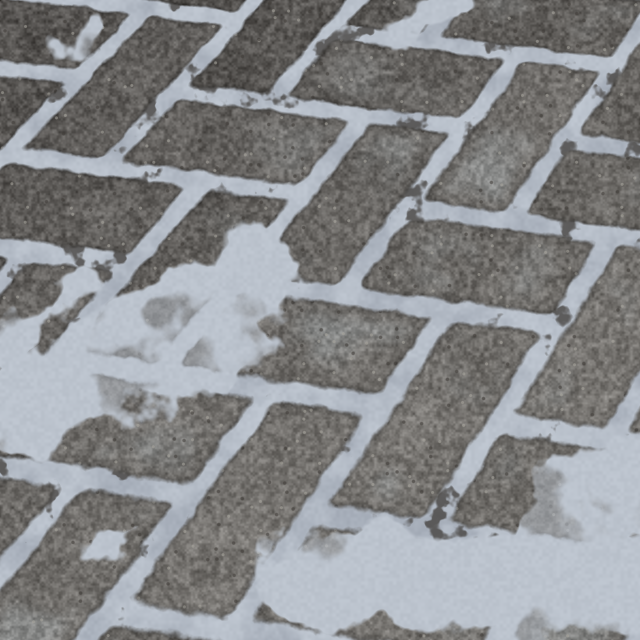
This texture is drawn by a WebGL 2 fragment shader. Its source:

```glsl
#version 300 es
precision highp float;
uniform vec2 u_resolution;
out vec4 outColor;

const vec3 SNOW = vec3(0.735, 0.765, 0.805);
const vec3 SNOW_SHADE = vec3(0.65, 0.68, 0.725);
const vec3 STONE_DARK = vec3(0.32, 0.31, 0.30);
const vec3 STONE_MID = vec3(0.46, 0.45, 0.435);
const vec3 FROST = vec3(0.56, 0.57, 0.57);
const vec3 DIRT = vec3(0.25, 0.235, 0.22);
const float HALF_JOINT = 0.095;

// Snow drifts: segment ends and radius
const int DRIFTS = 9;
const vec4 DRIFT_ENDS[DRIFTS] = vec4[](
  vec4(0.39, 0.43, 0.04, 0.63), vec4(0.33, 0.53, 0.11, 0.60),
  vec4(0.00, 0.55, 0.13, 0.44), vec4(0.99, 0.77, 0.87, 0.83),
  vec4(0.81, 0.90, 0.50, 0.91), vec4(0.84, 0.93, 1.00, 0.90),
  vec4(0.24, 0.81, 0.14, 0.86), vec4(0.15, 0.04, 0.125, 0.09),
  vec4(0.69, 0.00, 0.64, 0.05));
const float DRIFT_RADIUS[DRIFTS] = float[](
  0.070, 0.075, 0.030, 0.080, 0.080, 0.085, 0.014, 0.022, 0.028);

float hash(vec2 p) {
  vec3 q = fract(vec3(p.xyx) * 0.1031);
  q += dot(q, q.yzx + 33.33);
  return fract((q.x + q.y) * q.z);
}

float noise(vec2 p) {
  vec2 i = floor(p), f = fract(p);
  f = f * f * (3.0 - 2.0 * f);
  return mix(mix(hash(i), hash(i + vec2(1, 0)), f.x),
             mix(hash(i + vec2(0, 1)), hash(i + 1.0), f.x), f.y);
}

float fbm(vec2 p) {
  float sum = 0.0, amp = 0.533;
  for (int i = 0; i < 4; i++) {
    sum += amp * noise(p);
    p = mat2(1.6, 1.2, -1.2, 1.6) * p + 7.3;
    amp *= 0.5;
  }
  return sum;
}

// Perspective map from canvas (y down) to paving units
vec2 toPaving(vec2 p) {
  vec2 along = vec2(0.147, 0.0182) + 0.006 * p;
  vec2 across = vec2(-0.116, 0.110) + 0.04 * p;
  return inverse(mat2(along, across)) * (p - vec2(0.272, 0.1413));
}

// Herringbone of 2:1 bricks: xy = brick origin, zw = brick size
vec4 herringbone(vec2 g) {
  vec2 cell = floor(g);
  float k = mod(cell.x + cell.y, 4.0);
  bool flat_ = k < 1.5;
  vec2 size = flat_ ? vec2(2, 1) : vec2(1, 2);
  float second = mod(k, 2.0);
  return vec4(cell - second * (size - 1.0), size);
}

float roundBox(vec2 p, vec2 halfSize, float radius) {
  vec2 q = abs(p) - halfSize + radius;
  return length(max(q, 0.0)) + min(max(q.x, q.y), 0.0) - radius;
}

float capsule(vec2 p, vec2 a, vec2 b, float radius) {
  vec2 ab = b - a;
  float t = clamp(dot(p - a, ab) / dot(ab, ab), 0.0, 1.0);
  return length(p - a - ab * t) - radius;
}

float driftDistance(vec2 p) {
  float d = 1.0;
  for (int i = 0; i < DRIFTS; i++)
    d = min(d, capsule(p, DRIFT_ENDS[i].xy, DRIFT_ENDS[i].zw, DRIFT_RADIUS[i]));
  return d + 0.11 * (fbm(p * 15.0) - 0.5);
}

// Scattered round specks, one possible in each cell
float specks(vec2 p, float density) {
  vec2 cell = floor(p);
  vec2 center = 0.3 + 0.4 * vec2(hash(cell + 3.1), hash(cell + 8.7));
  float dotMask = 1.0 - smoothstep(0.1, 0.3, length(fract(p) - center));
  return dotMask * step(1.0 - density, hash(cell + 21.0));
}

vec3 stoneColor(vec2 p, vec2 id, float edge) {
  float light = smoothstep(-0.15, 0.95, 0.45 * p.x + 0.65 * p.y);
  vec3 color = mix(STONE_DARK, STONE_MID, light);
  color += 0.05 * (hash(id + 40.0) - 0.5) + 0.10 * (fbm(p * 18.0) - 0.5);
  float frost = smoothstep(0.48, 0.78, fbm(p * 8.0 + 4.0));
  frost *= smoothstep(0.0, 0.25, -edge) * smoothstep(0.4, 1.0, p.x + p.y);
  color = mix(color, FROST, 0.75 * frost);
  color += 0.17 * (noise(p * 150.0) - 0.5) + 0.09 * (noise(p * 300.0) - 0.5);
  color = mix(color, vec3(0.66, 0.65, 0.62), 0.6 * specks(p * 85.0, 0.06));
  color = mix(color, DIRT, 0.6 * specks(p * 75.0 + 9.0, 0.07));
  return color * mix(0.78, 1.0, smoothstep(0.0, 0.06, -edge));
}

vec3 snowColor(vec2 p, float depth) {
  float shade = 0.55 * fbm(p * 22.0) + 0.25 * fbm(p * 6.0) + 0.3 * depth;
  vec3 color = mix(SNOW_SHADE, SNOW, smoothstep(0.2, 0.55, shade));
  return color + 0.035 * (noise(p * 180.0) - 0.5);
}

void main() {
  vec2 p = gl_FragCoord.xy / u_resolution;
  p.y = 1.0 - p.y;

  // Bricks with slightly crumbled outlines
  vec2 g = toPaving(p);
  vec4 brick = herringbone(g);
  vec2 halfSize = 0.5 * brick.zw;
  float edge = roundBox(g - brick.xy - halfSize, halfSize - HALF_JOINT, 0.06);
  edge += 0.09 * (fbm(p * 38.0) - 0.5);
  float stone = 1.0 - smoothstep(-0.025, 0.025, edge);

  // Snow lying over bricks, thin in places
  float drift = driftDistance(p);
  float cover = 1.0 - smoothstep(-0.006, 0.006, drift);
  cover *= 1.0 - 0.5 * smoothstep(0.6, 0.75, fbm(p * 12.0 + 30.0)) * stone;

  // Packed joints with scattered dirt
  vec3 joint = snowColor(p, 0.0);
  float dirt = smoothstep(0.66, 0.76, fbm(p * 26.0 + 11.0));
  joint = mix(joint, DIRT, 0.75 * dirt);

  vec3 color = mix(joint, stoneColor(p, brick.xy, edge), stone);
  color = mix(color, snowColor(p, 1.0), cover);
  outColor = vec4(clamp(color, 0.0, 1.0), 1.0);
}
```
